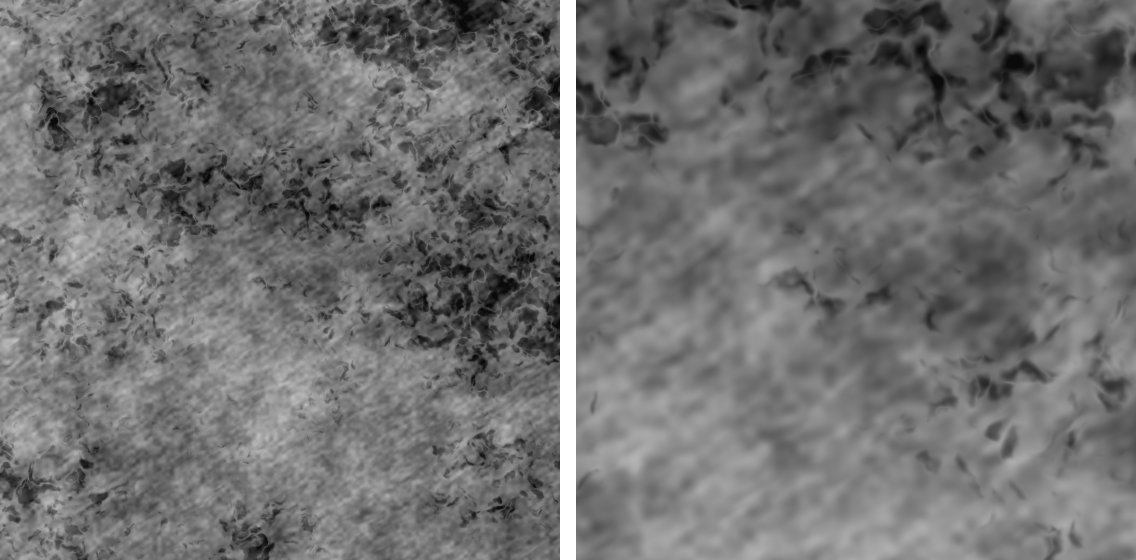
Left: the whole. Right: its middle third, enlarged.
This texture is drawn by a Shadertoy shader. Its source:

```glsl
float hash(vec2 p) {
    vec3 q = fract(p.xyx * vec3(0.1031, 0.1030, 0.0973));
    q += dot(q, q.yzx + 33.33);
    return fract((q.x + q.y) * q.z);
}

float valueNoise(vec2 p) {
    vec2 cell = floor(p), f = fract(p);
    f = f * f * (3.0 - 2.0 * f);
    return mix(mix(hash(cell), hash(cell + vec2(1, 0)), f.x),
               mix(hash(cell + vec2(0, 1)), hash(cell + vec2(1, 1)), f.x), f.y);
}

// Layered noise, centred on zero
float mottle(vec2 p) {
    float sum = 0.0, weight = 0.5;
    for (int i = 0; i < 4; i++) {
        sum += weight * (valueNoise(p) - 0.5);
        p = mat2(1.6, 1.2, -1.2, 1.6) * p + 17.3;
        weight *= 0.55;
    }
    return sum;
}

// Cellular pits: one soft spot per cell, larger where density is high
float pits(vec2 p, float density) {
    vec2 cell = floor(p);
    float shade = 0.0;
    for (int y = -1; y <= 1; y++)
    for (int x = -1; x <= 1; x++) {
        vec2 id = cell + vec2(x, y);
        vec2 centre = id + vec2(hash(id + 5.1), hash(id + 91.7));
        float radius = 0.95 * density * hash(id + 43.2);
        float spot = 1.0 - smoothstep(radius - 0.25, radius + 0.14, distance(p, centre));
        shade = max(shade, spot * smoothstep(0.04, 0.3, radius));
    }
    return shade;
}

float patchAt(vec2 uv, vec2 centre, vec2 size) {
    vec2 d = (uv - centre) / size;
    return exp(-dot(d, d));
}

void mainImage(out vec4 fragColor, in vec2 fragCoord) {
    vec2 uv = fragCoord / iResolution.xy;
    vec2 warp = vec2(mottle(uv * 28.0), mottle(uv * 28.0 + 60.0));
    vec2 drift = uv + 0.2 * vec2(mottle(uv * 5.0 + 9.0), mottle(uv * 5.0 + 33.0));

    // Broad zones of dark, weathered rock
    float zone = patchAt(drift, vec2(0.56, 0.65), vec2(0.30, 0.12))
               + patchAt(drift, vec2(0.72, 1.00), vec2(0.32, 0.12))
               + 0.8 * patchAt(drift, vec2(0.96, 0.50), vec2(0.20, 0.20))
               + 0.6 * patchAt(drift, vec2(0.20, 0.77), vec2(0.16, 0.12))
               + 0.5 * patchAt(drift, vec2(0.15, 0.08), vec2(0.35, 0.12));
    float density = clamp(0.22 + 0.6 * zone + 1.3 * mottle(uv * 7.0 + 4.0), 0.0, 1.0);

    // Mottled stone, paler to the left and along a low band
    float tone = 0.485 - 0.06 * (uv.x - 0.5) - 0.07 * zone;
    tone += 0.05 * patchAt(drift, vec2(0.3, 0.36), vec2(0.4, 0.12));
    tone += 0.28 * mottle(uv * 4.0 + 71.0) + 0.36 * mottle(uv * 22.0 + 12.0);

    // Fine slanted streaks and soft grain
    vec2 along = mat2(0.85, -0.53, 0.53, 0.85) * (uv + 0.012 * warp);
    float streak = valueNoise(along * vec2(32.0, 125.0)) + valueNoise(along * vec2(65.0, 170.0) + 40.0) - 1.0;
    tone += streak * (0.09 + 0.22 * max(mottle(uv * 6.0 + 50.0), 0.0));
    tone += 0.13 * (valueNoise(uv * 130.0) - 0.5);

    // Ragged dark pits at two sizes
    float pitShade = pits(uv * 27.0 + 2.4 * warp, density);
    pitShade = max(pitShade, 0.75 * pits(uv * 52.0 + 3.0 * warp + 20.0, density));
    tone -= 0.24 * pitShade * (0.75 + 0.6 * valueNoise(uv * 60.0 + 8.0));

    // Faint slanted ledge with a lit lip and a shaded foot
    float ledge = uv.y - 0.69 - 0.55 * (uv.x - 0.80) + 0.03 * warp.x;
    float reach = smoothstep(0.78, 0.88, uv.x);
    tone += reach * (0.13 * exp(-pow((ledge - 0.012) / 0.010, 2.0))
                   - 0.14 * exp(-pow((ledge + 0.004) / 0.006, 2.0)));

    fragColor = vec4(vec3(clamp(tone, 0.04, 0.8)), 1.0);
}
```
